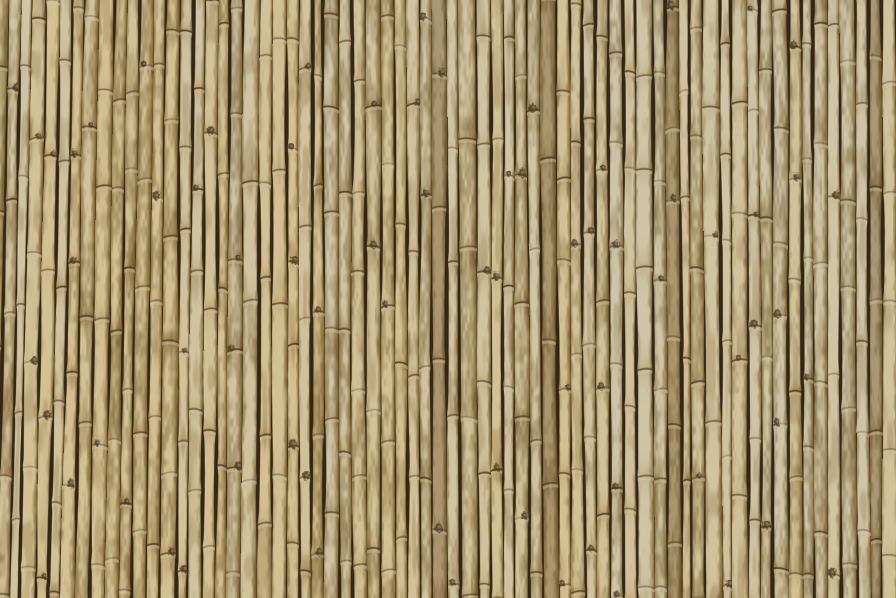
Write a WebGL 1 fragment shader that draws this texture.

```glsl
precision highp float;
// A wall of upright bamboo canes with ringed nodes, knots and weathered skin.
uniform vec2 u_resolution;

const float CANES = 66.0;
const vec3 GAP = vec3(0.20, 0.15, 0.09);
const vec3 SHADOW = vec3(0.41, 0.32, 0.18);
const vec3 TAN = vec3(0.56, 0.47, 0.28);
const vec3 STRAW = vec3(0.68, 0.62, 0.47);
const vec3 PALE = vec3(0.82, 0.77, 0.64);
const vec3 RING = vec3(0.30, 0.23, 0.14);

float hash(vec2 p) {
  vec3 q = fract(vec3(p.xyx) * 0.1031);
  q += dot(q, q.yzx + 33.33);
  return fract((q.x + q.y) * q.z);
}

float noise(vec2 p) {
  vec2 i = floor(p), f = fract(p);
  f = f * f * (3.0 - 2.0 * f);
  return mix(mix(hash(i), hash(i + vec2(1.0, 0.0)), f.x),
             mix(hash(i + vec2(0.0, 1.0)), hash(i + 1.0), f.x), f.y);
}

// Left border of a cane, uneven in width and gently bent along its height.
float caneEdge(float id, float y) {
  float bend = noise(vec2(id * 7.0, y * 2.5)) - 0.5;
  return id + 0.36 * (hash(vec2(id, 1.5)) - 0.5) + 0.20 * bend;
}

// Rounded skin colour, from shaded rim to lit crown.
vec3 skinColor(float lit) {
  vec3 c = mix(SHADOW, TAN, smoothstep(0.18, 0.55, lit));
  c = mix(c, STRAW, smoothstep(0.50, 0.78, lit));
  return mix(c, PALE, smoothstep(0.72, 0.93, lit));
}

// Node: stained skin, a pale lip and a thin dark ring; d is height above it.
vec3 addNode(vec3 c, float d, float px, float strength) {
  float stain = exp(-abs(d) * 70.0) * strength;
  c *= mix(vec3(1.0), vec3(0.86, 0.80, 0.70), stain);
  float lip = 1.0 - smoothstep(0.001, 0.003 + px, abs(d + 0.0045));
  c = mix(c, PALE, 0.45 * lip);
  float ring = 1.0 - smoothstep(0.0, 0.0016 + px, abs(d));
  return mix(c, RING, ring * mix(0.25, 0.9, strength));
}

// Branch scar: a ragged dark oval with a lighter core.
vec3 addKnot(vec3 c, vec2 p, float radius, float px, float seed) {
  float rough = noise(p * 330.0 + 40.0 * seed + 50.0);
  float r = length(p * vec2(1.0, 0.9)) + radius * 0.7 * (rough - 0.5);
  c = mix(c, RING, 0.85 * (1.0 - smoothstep(radius * 0.6, radius + px, r)));
  float core = 1.0 - smoothstep(0.0, radius * 0.7, length(p - radius * 0.2));
  return mix(c, STRAW, 0.55 * core);
}

void main() {
  vec2 uv = gl_FragCoord.xy / u_resolution;
  float aspect = u_resolution.x / u_resolution.y;
  float px = 1.0 / u_resolution.y;
  float pxCane = CANES / u_resolution.x;

  // Canes lean a little, most of all on the left.
  float lean = mix(0.9, -0.15, smoothstep(0.0, 0.45, uv.x));
  float x = uv.x * CANES - lean * (uv.y - 0.5);

  // Find the cane and the position t across it, from -1 to 1.
  float id = floor(x);
  if (x < caneEdge(id, uv.y)) id -= 1.0;
  else if (x >= caneEdge(id + 1.0, uv.y)) id += 1.0;
  float left = caneEdge(id, uv.y), right = caneEdge(id + 1.0, uv.y);
  float halfWidth = 0.5 * (right - left);
  float t = (x - left) / halfWidth - 1.0;

  // Each cane has its own node spacing and offset.
  float count = mix(3.6, 6.2, hash(vec2(id, 7.1)));
  float v = uv.y * count + 9.0 * hash(vec2(id, 3.7));
  float segment = floor(v);
  vec2 nodeId = vec2(id, segment + 20.0);
  float nodeAt = segment + 0.5 + 0.36 * (hash(nodeId) - 0.5);
  float d = (v - nodeAt) / count;
  float dRing = d + 0.0025 * t * t + 0.004 * t * (hash(nodeId + 5.3) - 0.5);
  float bulge = 0.06 * exp(-d * d * 9000.0);

  // Round shading, lit from slightly left, with long streaks of wear.
  float u = clamp((t + 0.16) / 1.16, -1.0, 1.0);
  float lit = sqrt(1.0 - u * u) * mix(0.83, 1.07, hash(vec2(id, 11.9)));
  float above = step(nodeAt, v);
  lit += 0.08 * (hash(vec2(id, segment + above + 60.0)) - 0.5);
  lit += 0.18 * (noise(vec2(x * 2.5, uv.y * 14.0)) - 0.5);
  lit += 0.20 * (noise(vec2(x * 6.0, uv.y * 75.0)) - 0.5);
  vec3 color = skinColor(lit);

  // Golden to grey canes, a few old brown ones, and blotchy stains.
  float grey = clamp(hash(vec2(id, 17.3)) + 0.4 * (uv.x + uv.y - 1.0), 0.0, 1.0);
  color *= mix(vec3(1.01, 0.98, 0.90), vec3(0.99, 1.0, 1.03), grey);
  float old = step(0.93, hash(vec2(id, 23.1)));
  float blotch = smoothstep(0.55, 0.85, noise(vec2(id * 5.0 + t, uv.y * 19.0)));
  color *= mix(vec3(1.0), vec3(0.76, 0.69, 0.58), max(0.75 * old, 0.4 * blotch));

  // Nodes, with knots on some of them.
  color = addNode(color, dRing, 0.8 * px, hash(nodeId + 9.7));
  float side = 1.2 * (hash(nodeId + 13.1) - 0.5);
  vec2 knot = vec2((t - side) * halfWidth * aspect / CANES, d - 0.002);
  float radius = mix(0.0045, 0.0075, hash(nodeId + 17.9));
  float seed = hash(nodeId + 31.7);
  if (seed > 0.80) color = addKnot(color, knot, radius, px, seed);

  // Dark gaps that open and close along each border, pinched at swollen nodes.
  float inset = halfWidth * (1.0 - abs(t)) + bulge;
  float border = id + step(0.0, t);
  float gap = mix(-0.05, 0.16, noise(vec2(border * 3.0, uv.y * 5.0)));
  float cover = smoothstep(gap - 0.8 * pxCane, gap + 0.8 * pxCane, inset);
  gl_FragColor = vec4(mix(GAP, color, cover), 1.0);
}
```
